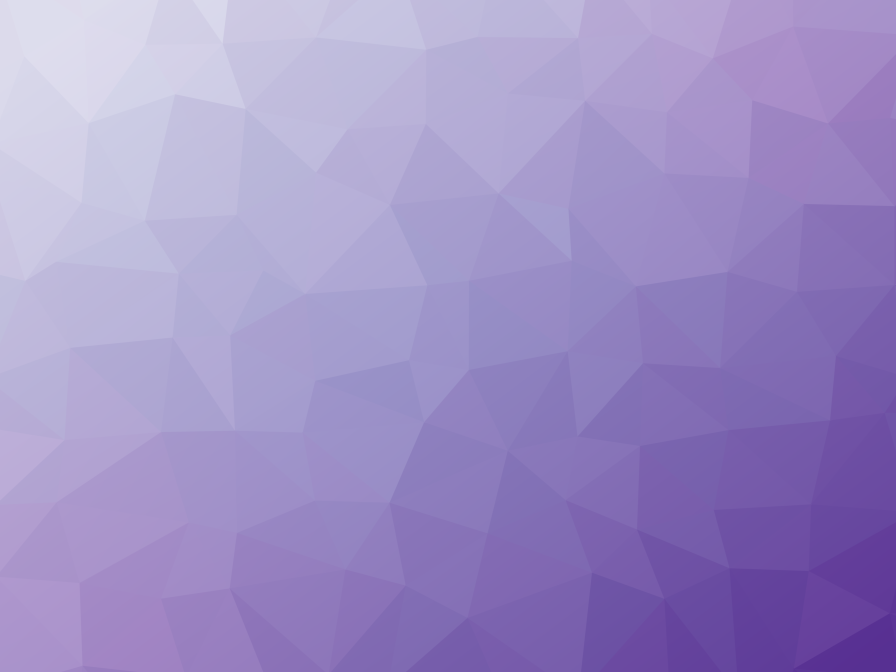
Reproduce this background procedurally as a Shadertoy shader.

```glsl
vec2 hash2(vec2 cell) {
    return fract(sin(vec2(dot(cell, vec2(127.1, 311.7)), dot(cell, vec2(269.5, 183.3)))) * 4375.85);
}

// Lattice corner pushed off its regular place
vec2 meshVertex(vec2 cell) {
    return cell + 0.64 * (hash2(cell) - 0.5);
}

// Diagonal ramp with rose glows in the two side corners
vec3 backdrop(vec2 uv) {
    float t = clamp(0.5 * (uv.x + 1.0 - uv.y), 0.04, 0.97);
    vec3 pale = vec3(0.90, 0.90, 0.945);
    vec3 lavender = vec3(0.61, 0.58, 0.79);
    vec3 violet = vec3(0.34, 0.18, 0.57);
    vec3 color = t < 0.5 ? mix(pale, lavender, t * 2.0) : mix(lavender, violet, t * 2.0 - 1.0);
    vec2 toRight = uv - vec2(0.90, 0.90);
    vec2 toLeft = uv - vec2(0.10, 0.10);
    float glow = exp(-16.0 * dot(toRight, toRight)) + exp(-16.0 * dot(toLeft, toLeft));
    return color + glow * vec3(0.045, -0.025, -0.005);
}

// Signed distance to the line a-b, positive on its left
float edgeSide(vec2 p, vec2 a, vec2 b) {
    vec2 along = b - a;
    vec2 rel = p - a;
    return (along.x * rel.y - along.y * rel.x) / length(along);
}

// Facet colour in rgb, weighted by its coverage in alpha
vec4 facet(vec2 p, vec2 a, vec2 b, vec2 c, vec2 meshSize, float pixel) {
    float inside = min(edgeSide(p, a, b), min(edgeSide(p, b, c), edgeSide(p, c, a)));
    float cover = smoothstep(-0.7 * pixel, 0.7 * pixel, inside);
    vec2 center = (a + b + c) / 3.0;
    vec2 tone = hash2(floor(center * 16.0)) - 0.5;
    vec3 color = backdrop(mix(center, p, 0.35) / meshSize);
    color += tone.x * vec3(0.035, 0.04, 0.025) + tone.y * vec3(0.012, -0.008, 0.0);
    return vec4(color, 1.0) * cover;
}

void mainImage(out vec4 fragColor, in vec2 fragCoord) {
    vec2 meshSize = vec2(11.0, 8.5);
    vec2 uv = fragCoord / iResolution.xy;
    vec2 p = uv * meshSize;
    float pixel = meshSize.y / iResolution.y;
    vec4 sum = vec4(backdrop(uv), 1.0) * 0.0001;

    // Split each nearby quad along its shorter diagonal
    for (int y = -1; y <= 1; y++) {
        for (int x = -1; x <= 1; x++) {
            vec2 cell = floor(p) + vec2(x, y);
            vec2 a = meshVertex(cell);
            vec2 b = meshVertex(cell + vec2(1.0, 0.0));
            vec2 c = meshVertex(cell + vec2(1.0, 1.0));
            vec2 d = meshVertex(cell + vec2(0.0, 1.0));
            if (distance(a, c) < distance(b, d)) {
                sum += facet(p, a, b, c, meshSize, pixel);
                sum += facet(p, a, c, d, meshSize, pixel);
            } else {
                sum += facet(p, a, b, d, meshSize, pixel);
                sum += facet(p, b, c, d, meshSize, pixel);
            }
        }
    }
    fragColor = vec4(sum.rgb / sum.a, 1.0);
}
```
